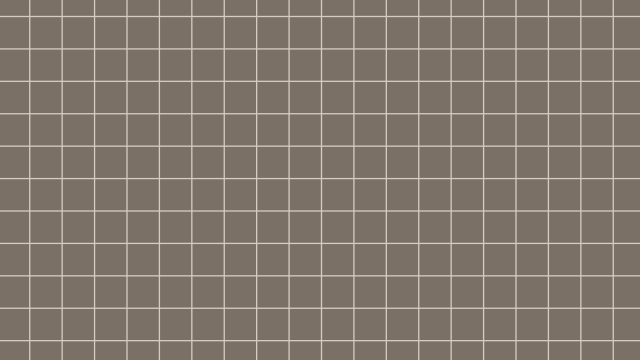
Reproduce this pattern procedurally as a Shadertoy shader.

```glsl
// Lengths are fractions of the canvas height
#define PITCH 0.09005
#define LINE_WIDTH 0.0036
#define GRID_ORIGIN vec2(0.0826, 0.0537)
#define GROUND_COLOR vec3(0.48, 0.44, 0.40)
#define LINE_COLOR vec3(0.84, 0.80, 0.77)

// Share of a pixel-wide box covered by the nearest line, per axis
vec2 lineCoverage(vec2 p, float pixel) {
    vec2 offset = (fract((p - GRID_ORIGIN) / PITCH + 0.5) - 0.5) * PITCH;
    vec2 low = max(offset - 0.5 * pixel, vec2(-0.5 * LINE_WIDTH));
    vec2 high = min(offset + 0.5 * pixel, vec2(0.5 * LINE_WIDTH));
    return clamp((high - low) / pixel, 0.0, 1.0);
}

void mainImage(out vec4 fragColor, in vec2 fragCoord) {
    float pixel = 1.0 / iResolution.y;
    vec2 coverage = lineCoverage(fragCoord * pixel, pixel);

    // Union of vertical and horizontal lines
    float grid = 1.0 - (1.0 - coverage.x) * (1.0 - coverage.y);
    fragColor = vec4(mix(GROUND_COLOR, LINE_COLOR, grid), 1.0);
}
```
